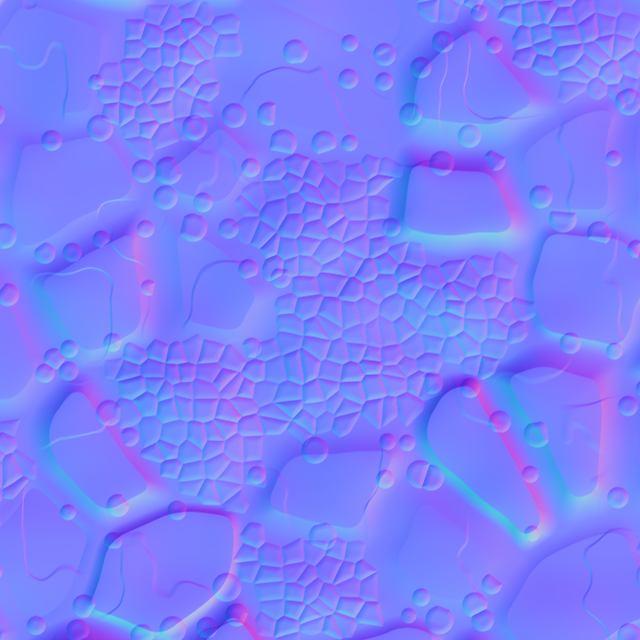
This texture map is drawn by a WebGL 2 fragment shader. Its source:

```glsl
#version 300 es
precision highp float;
// Tangent-space normal map of cracked stone plates with pebble clusters.

uniform vec2 u_resolution;
out vec4 fragColor;

// Sizes and heights are in canvas units
const float PLATE_GRID = 5.0;
const float PEBBLE_GRID = 32.0;
const float GRAIN_GRID = 21.0;
const float JITTER = 0.78;
const float CORNER_ROUNDING = 0.1;
const vec2 GAP_RANGE = vec2(0.016, 0.038);
const vec2 PLATE_HEIGHT = vec2(0.0016, 0.0145);
const float CLUSTER_SHARE = 0.2;
const float CLUSTER_RISE = 0.008;
const float PEBBLE_HEIGHT = 0.0021;
const float GRAIN_SHARE = 0.5;
const float GRAIN_HEIGHT = 0.0026;
const float CRACK_STEP = 0.0011;
const float SWELL_HEIGHT = 0.013;
const float WARP = 0.014;
const float SAMPLE_STEP = 0.0014;
const vec2 FLAT_TINT = vec2(0.487, 0.503);

struct Cell {
    vec2 id;
    vec2 center;
    float edge; // distance to the nearest border
};

vec2 hash2(vec2 p) {
    vec3 q = fract(p.xyx * vec3(0.1031, 0.1030, 0.0973));
    q += dot(q, q.yzx + 33.33);
    return fract((q.xx + q.yz) * q.zy);
}

float noise(vec2 p) {
    vec2 i = floor(p), f = fract(p);
    vec2 u = f * f * f * (f * (f * 6.0 - 15.0) + 10.0);
    float low = mix(hash2(i).x, hash2(i + vec2(1, 0)).x, u.x);
    float high = mix(hash2(i + vec2(0, 1)).x, hash2(i + vec2(1, 1)).x, u.x);
    return mix(low, high, u.y);
}

float smoothMin(float a, float b, float k) {
    float h = max(k - abs(a - b), 0.0) / k;
    return min(a, b) - h * h * k * 0.25;
}

vec2 seedPoint(vec2 id) {
    return id + 0.5 + JITTER * (hash2(id + 11.0) - 0.5);
}

// Voronoi cell around p, with rounded corners
Cell findCell(vec2 p, float grid) {
    p *= grid;
    vec2 base = floor(p), id = base, center = p;
    float nearest = 1e3;
    for (int k = 0; k < 9; k++) {
        vec2 candidate = base + vec2(k % 3 - 1, k / 3 - 1);
        vec2 seed = seedPoint(candidate);
        float d = dot(seed - p, seed - p);
        if (d < nearest) { nearest = d; id = candidate; center = seed; }
    }
    float edge = 8.0;
    for (int k = 0; k < 9; k++) {
        if (k == 4) continue;
        vec2 seed = seedPoint(id + vec2(k % 3 - 1, k / 3 - 1));
        float d = dot(0.5 * (center + seed) - p, normalize(seed - center));
        edge = smoothMin(edge, d, CORNER_ROUNDING);
    }
    return Cell(id, center / grid, max(edge, 0.0) / grid);
}

bool isCluster(Cell plate) { return hash2(plate.id + 71.0).x < CLUSTER_SHARE; }

float gapWidth(Cell plate) {
    return mix(GAP_RANGE.x, GAP_RANGE.y, hash2(plate.id + 5.0).y);
}

float dome(float edge, float width) {
    float t = 1.0 - min(max(edge, 0.0) / width, 1.0);
    return 1.0 - t * t;
}

// Plate: outer skirt, crisp rim, gently domed top and cracked terraces
float plateHeight(Cell plate, vec2 p) {
    if (isCluster(plate)) return CLUSTER_RISE * smoothstep(0.0, 0.085, plate.edge);
    vec2 rnd = hash2(plate.id + 37.0);
    float gap = gapWidth(plate);
    float height = mix(PLATE_HEIGHT.x, PLATE_HEIGHT.y, smoothstep(0.3, 0.95, rnd.x));
    float skirt = pow(min(plate.edge / gap, 1.0), 2.0);
    float top = 1.0 - exp(-max(plate.edge - gap, 0.0) / 0.02);
    vec2 offset = rnd * 40.0;
    float level = 3.2 * (noise(p * 5.0 + offset) + 0.14 * noise(p * 24.0 + offset));
    float terrace = floor(level) + smoothstep(0.93, 1.0, fract(level));
    return height * (skirt + 0.35 * top) + CRACK_STEP * sign(rnd.y - 0.5) * terrace * skirt;
}

float surfaceHeight(vec2 p) {
    vec2 warped = p + WARP * (vec2(noise(p * 13.0), noise(p * 13.0 + 50.0)) - 0.5);
    float height = plateHeight(findCell(warped, PLATE_GRID), warped);
    height += SWELL_HEIGHT * noise(p * 7.0 + 20.0);

    // Packed pebbles fill the cluster cells
    Cell pebble = findCell(warped, PEBBLE_GRID);
    if (isCluster(findCell(pebble.center, PLATE_GRID)))
        height += PEBBLE_HEIGHT * mix(0.5, 1.2, hash2(pebble.id).y) * dome(pebble.edge, 0.010);

    // Loose grains lie in the gaps between plates
    Cell grain = findCell(p, GRAIN_GRID);
    Cell host = findCell(grain.center, PLATE_GRID);
    vec2 rnd = hash2(grain.id + 91.0);
    if (rnd.x < GRAIN_SHARE && host.edge < gapWidth(host) && !isCluster(host)) {
        float disc = mix(0.012, 0.023, rnd.y) - length(p - grain.center);
        height += GRAIN_HEIGHT * dome(min(grain.edge, disc), 0.010);
    }
    return height;
}

void main() {
    vec2 p = gl_FragCoord.xy / min(u_resolution.x, u_resolution.y);
    vec2 e = vec2(SAMPLE_STEP, 0.0);
    vec2 slope = vec2(surfaceHeight(p + e.xy) - surfaceHeight(p - e.xy),
                      surfaceHeight(p + e.yx) - surfaceHeight(p - e.yx)) / (2.0 * SAMPLE_STEP);
    // Green points down the canvas
    vec3 normal = normalize(vec3(-slope.x, slope.y, 1.0));
    fragColor = vec4(normal * 0.5 + vec3(FLAT_TINT, 0.5), 1.0);
}
```
